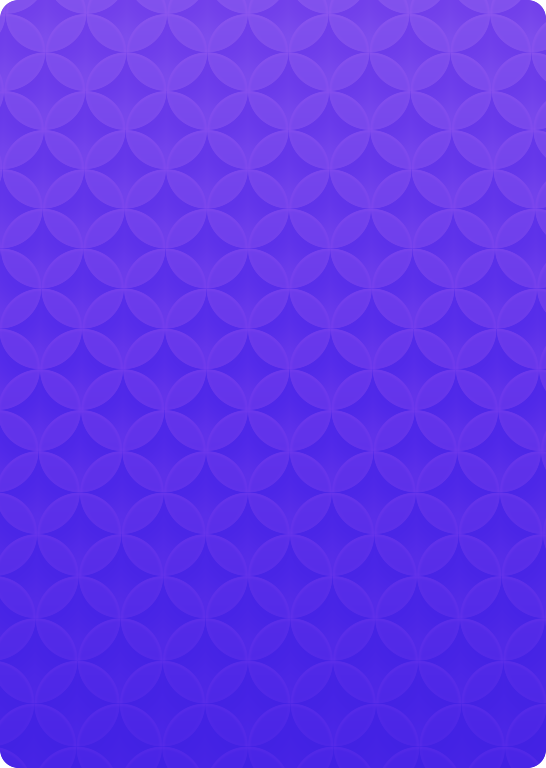
Write a WebGL 2 fragment shader that draws this pattern.

```glsl
#version 300 es
precision highp float;
// Violet card of overlapping fish scales whose rows grow slightly toward the bottom.

uniform vec2 u_resolution;
out vec4 outColor;

const float TOP_SCALE = 0.0529;   // scale radius at the reference row
const float GROWTH = 0.0034;      // radius gained per unit of height
const float ROW_RATIO = 0.956;    // row height relative to scale radius
const vec2 ANCHOR = vec2(0.454, 0.1185); // lattice origin, measured from the top left
const float CORNER = 0.024;

// Three-stop vertical gradient, t = 0 at the top.
vec3 gradient3(vec3 top, vec3 middle, vec3 bottom, float t) {
  return t < 0.5 ? mix(top, middle, t * 2.0) : mix(middle, bottom, t * 2.0 - 1.0);
}

float roundedBox(vec2 p, vec2 halfSize, float radius) {
  vec2 q = abs(p) - halfSize + radius;
  return length(max(q, 0.0)) + min(max(q.x, q.y), 0.0) - radius;
}

// Soft line around distance zero.
float softLine(float d, float width) {
  return exp(-d * d / (width * width));
}

// Fold the checkerboard so circle centres lie at (0,0) above and (1,1) below.
vec2 foldCell(vec2 q) {
  vec2 cell = floor(q);
  vec2 f = q - cell;
  if (mod(cell.x + cell.y, 2.0) < 0.5) f.x = 1.0 - f.x;
  return f;
}

vec3 scales(vec2 q, float t, float px) {
  vec2 f = foldCell(q);
  float upper = length(f) - 1.0;
  float lower = length(f - 1.0) - 1.0;
  float leaf = 1.0 - smoothstep(-0.5 * px, 0.5 * px, max(upper, lower));

  vec3 petal = gradient3(vec3(0.505, 0.318, 0.93), vec3(0.395, 0.208, 0.92),
                         vec3(0.285, 0.143, 0.90), t);
  vec3 shade = gradient3(vec3(0.445, 0.250, 0.92), vec3(0.310, 0.158, 0.915),
                         vec3(0.255, 0.130, 0.89), t);

  // Shadow cast by the scales above, fading toward the lower cusp.
  float caster = upper > lower ? upper : length(f - vec2(1.0, -1.0)) - 1.0;
  float lit = smoothstep(-0.05, 1.1, caster);
  vec3 color = mix(mix(shade, petal, lit), petal, leaf);

  // Glowing upper rim and a fainter lower one, both just inside the petal.
  float rim = softLine(lower + 0.03, 0.04) + 0.35 * softLine(upper + 0.03, 0.04);
  return color + vec3(0.030, 0.012, 0.006) * rim * leaf;
}

void main() {
  // Height units, measured down from the top left.
  vec2 p = vec2(gl_FragCoord.x, u_resolution.y - gl_FragCoord.y) / u_resolution.y;
  float aspect = u_resolution.x / u_resolution.y;
  float px = 1.0 / u_resolution.y;

  // Mild perspective: columns and rows both spread with height.
  float size = TOP_SCALE + GROWTH * (p.y - ANCHOR.y);
  vec2 q = (p - vec2(ANCHOR.x * aspect, ANCHOR.y)) / (size * vec2(1.0, ROW_RATIO));
  vec3 color = scales(q, p.y, px / size);

  // Rounded card on white.
  vec2 halfSize = 0.5 * vec2(aspect, 1.0);
  float edge = roundedBox(p - halfSize, halfSize, CORNER);
  color = mix(color, vec3(1.0), smoothstep(-0.5 * px, 0.5 * px, edge));
  outColor = vec4(color, 1.0);
}
```
